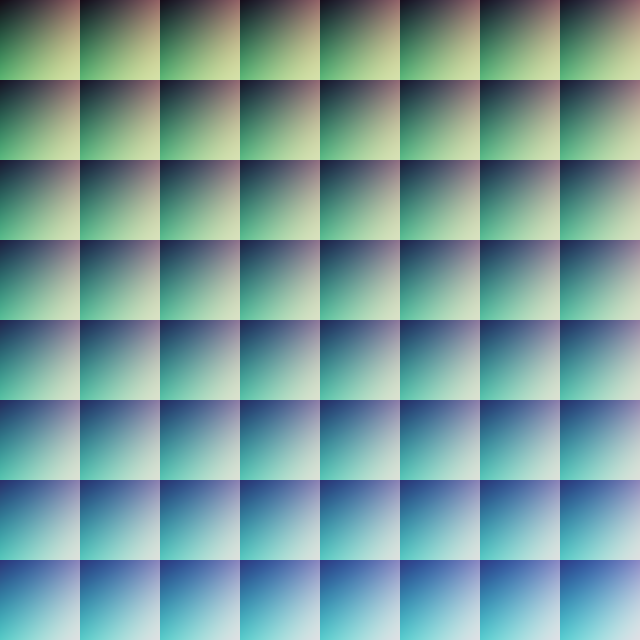
Write a Shadertoy shader that draws this pattern.

```glsl
// Unwrapped colour cube: an 8 by 8 grid of square slices, read from the top left.
// Red grows rightward and green downward in each slice; blue grows per slice.
// A channel-mixing matrix and soft tone curves give the cube a faded grade.

const float TILES = 8.0;
const int SUBSAMPLES = 4;              // per axis, smooths slice borders

// How much of the input red, green and blue feeds each output channel
const vec3 RED_MIX   = vec3(1.00, 0.65, -0.20) / 1.65;
const vec3 GREEN_MIX = vec3(0.50, 1.00,  0.15) / 1.55;
const vec3 BLUE_MIX  = vec3(0.35, 0.42,  0.40) / 1.17;

// Tone range: faded blacks, their lift as blue rises, and soft whites
const vec3 BLACK      = vec3(0.08, 0.04, 0.08);
const vec3 BLACK_LIFT = vec3(0.11, 0.10, 0.02);
const vec3 WHITE      = vec3(0.83, 0.88, 0.75);
const vec3 WHITE_LIFT = vec3(0.07, 0.00, 0.15);

// 0 is an S-curve, 1 is a curve that rises early and flattens
const vec3 SHOULDER = vec3(0.08, 0.55, 0.85);

vec3 toneCurve(vec3 s) {
    vec3 sCurve = s * s * (3.0 - 2.0 * s);
    vec3 early = s * (2.0 - s);
    return mix(sCurve, early, SHOULDER);
}

vec3 grade(vec3 rgb) {
    vec3 mixed = vec3(dot(rgb, RED_MIX), dot(rgb, GREEN_MIX), dot(rgb, BLUE_MIX));
    vec3 tone = toneCurve(clamp(mixed, 0.0, 1.0));
    vec3 black = BLACK + BLACK_LIFT * rgb.b;
    vec3 white = WHITE + WHITE_LIFT * rgb.b;
    return mix(black, white, tone);
}

// Input colour of the cube at a canvas position, uv measured from the top left
vec3 cubeColor(vec2 uv) {
    vec2 grid = clamp(uv, 0.0, 0.99999) * TILES;
    vec2 tile = floor(grid);
    float slice = tile.y * TILES + tile.x;
    return vec3(fract(grid), slice / (TILES * TILES - 1.0));
}

void mainImage(out vec4 fragColor, in vec2 fragCoord) {
    vec3 sum = vec3(0.0);
    for (int j = 0; j < SUBSAMPLES; j++) {
        for (int i = 0; i < SUBSAMPLES; i++) {
            vec2 offset = (vec2(i, j) + 0.5) / float(SUBSAMPLES) - 0.5;
            vec2 uv = (fragCoord + offset) / iResolution.xy;
            sum += grade(cubeColor(vec2(uv.x, 1.0 - uv.y)));
        }
    }
    fragColor = vec4(sum / float(SUBSAMPLES * SUBSAMPLES), 1.0);
}
```
